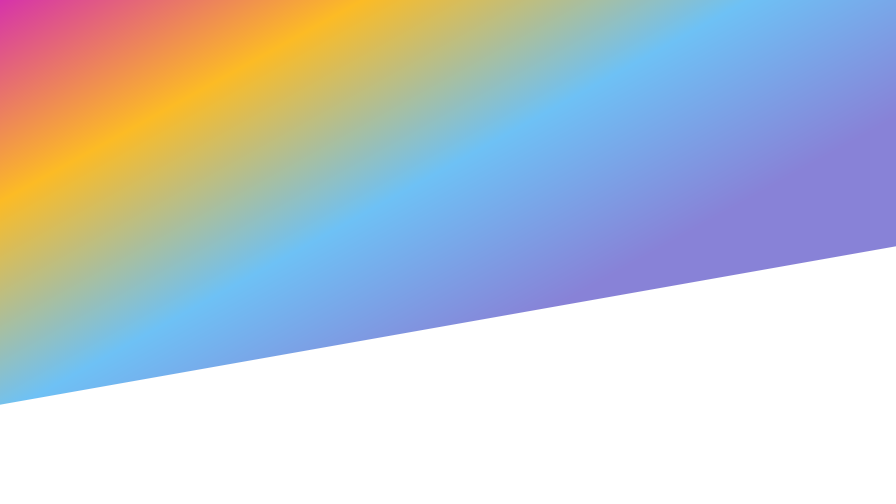
This background is drawn by a WebGL 2 fragment shader. Its source:

```glsl
#version 300 es
precision highp float;
// Slanted four-colour gradient banner above a plain white floor.

#define EDGE_HEIGHT 0.197   // floor edge at the left side, in canvas heights
#define EDGE_SLOPE 0.1768   // rise of the floor edge
#define BAND_SLOPE 0.555    // rise of the colour bands
#define GOLD_STOP 0.400     // gradient stops, measured down the left side
#define SKY_STOP 0.824
#define VIOLET_STOP 1.220

uniform vec2 u_resolution;
out vec4 fragColor;

const vec3 MAGENTA = vec3(0.839, 0.200, 0.667);
const vec3 GOLD    = vec3(0.988, 0.733, 0.145);
const vec3 SKY     = vec3(0.431, 0.757, 0.961);
const vec3 VIOLET  = vec3(0.533, 0.510, 0.843);
const vec3 FLOOR   = vec3(1.0);

// Linear position of t between two stops, limited to 0..1.
float ramp(float from, float to, float t) {
    return clamp((t - from) / (to - from), 0.0, 1.0);
}

vec3 bannerColor(float t) {
    vec3 color = mix(MAGENTA, GOLD, ramp(0.0, GOLD_STOP, t));
    color = mix(color, SKY, ramp(GOLD_STOP, SKY_STOP, t));
    return mix(color, VIOLET, ramp(SKY_STOP, VIOLET_STOP, t));
}

void main() {
    // Canvas units: height is 1, origin at the lower left.
    vec2 p = gl_FragCoord.xy / u_resolution.y;

    // Bands run diagonally, starting from the top left corner.
    vec3 banner = bannerColor(1.0 - p.y + BAND_SLOPE * p.x);

    // Signed distance to the floor edge, smoothed over one pixel.
    float edge = (p.y - EDGE_HEIGHT - EDGE_SLOPE * p.x)
               / length(vec2(1.0, EDGE_SLOPE));
    float coverage = clamp(edge * u_resolution.y + 0.5, 0.0, 1.0);

    fragColor = vec4(mix(FLOOR, banner, coverage), 1.0);
}
```
